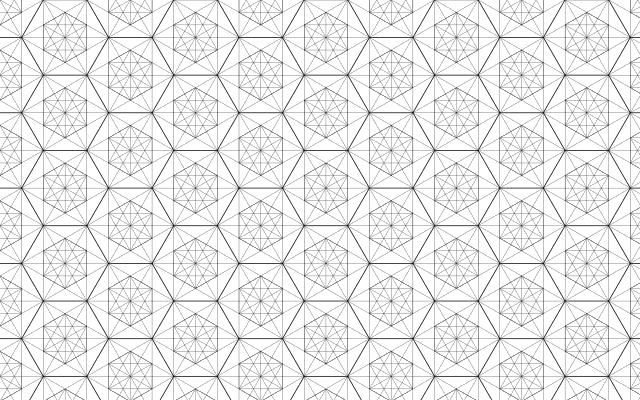
Reproduce this pattern procedurally as a Shadertoy shader.

```glsl
const float ROOT3 = 1.7320508;

// Offset from the centre of the nearest flat-topped hexagon of side 1
vec2 hexCell(vec2 p) {
    vec2 period = vec2(3.0, ROOT3);
    vec2 a = mod(p + 0.5 * period, period) - 0.5 * period;
    vec2 b = mod(p, period) - 0.5 * period;
    return dot(a, a) < dot(b, b) ? a : b;
}

// Share of a pixel covered by a line at distance d
float lineCover(float d, float width, float pixel) {
    float low = max(d - 0.5 * pixel, -0.5 * width);
    float high = min(d + 0.5 * pixel, 0.5 * width);
    return max(high - low, 0.0) / pixel;
}

// Soft limit that ends a line at a given reach
float within(float along, float reach, float pixel) {
    return clamp(0.5 + (reach - along) / pixel, 0.0, 1.0);
}

void mainImage(out vec4 fragColor, in vec2 fragCoord) {
    float pixel = 9.2 / iResolution.y;
    vec2 q = hexCell(fragCoord * pixel - vec2(1.497, 1.41));
    float thin = 0.0056;
    float light = 1.0;
    mat2 turn = mat2(0.5, 0.5 * ROOT3, -0.5 * ROOT3, 0.5);

    // Each of three axes adds its parallel and perpendicular lines
    for (int axis = 0; axis < 3; axis++) {
        vec2 m = abs(q);

        // Outer hexagon: heavy sides, long and short diagonals
        light *= 1.0 - lineCover(m.y - 0.5 * ROOT3, 0.017, pixel);
        light *= 1.0 - lineCover(m.y, thin, pixel);
        float side = lineCover(m.x - 0.5, thin, pixel);
        light *= 1.0 - side;

        // Inner hexagon: sides, spokes and six-pointed star
        light *= 1.0 - side * within(m.y, ROOT3 / 6.0, pixel);
        light *= 1.0 - lineCover(m.x, thin, pixel) * within(m.y, ROOT3 / 3.0, pixel);
        light *= 1.0 - lineCover(m.y - ROOT3 / 6.0, thin, pixel) * within(m.x, 0.5, pixel);

        q = turn * q;
    }
    fragColor = vec4(vec3(light), 1.0);
}
```
